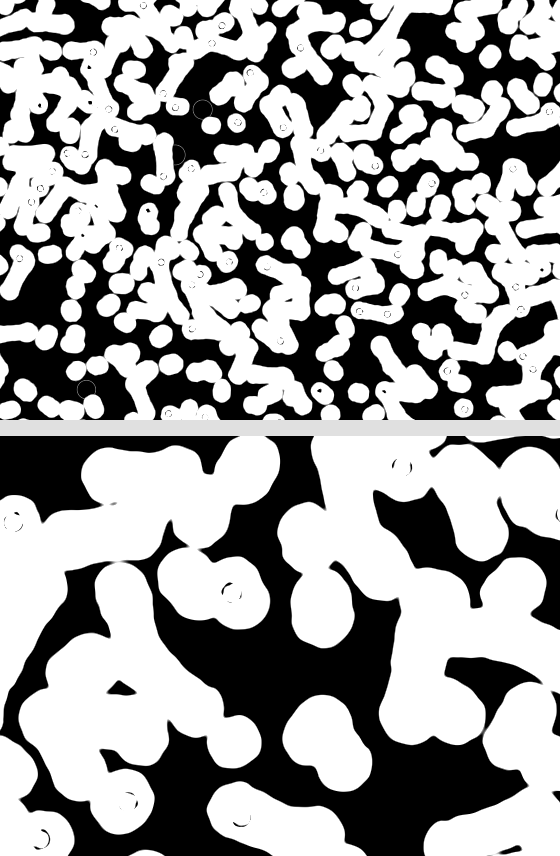
Top, the full canvas; bottom, a detail of the centre.
A WebGL 1 fragment shader for this texture:

```glsl
precision highp float;
// Crowded white cells on black: round grains, ovals and short bent chains.
// Grains sit on a jittered hexagonal lattice; some join a neighbour through
// a waisted capsule, some carry broken dark rings or pits, a few are hollow.

uniform vec2 u_resolution;

const vec3 BACKGROUND = vec3(0.0);
const vec3 CELL_COLOR = vec3(1.0);
const float SPACING = 0.055;        // lattice step, in canvas heights
const float ROW_STEP = 0.87;        // row height over lattice step
const float JITTER = 0.62;
const float RADIUS_MIN = 0.0203;
const float RADIUS_MAX = 0.0248;
const float FILL_CHANCE = 0.74;
const float FILL_VARIATION = 0.55;  // strength of dense and empty areas
const float LINK_CHANCE = 0.60;
const float OVAL_LENGTH = 0.016;
const float WAIST = 0.0025;
const float BLEND = 0.004;
const float EDGE_WOBBLE = 0.0022;
const float RING_CHANCE = 0.11;
const float PIT_CHANCE = 0.025;
const float HOLLOW_CHANCE = 0.03;
const float RING_RADIUS = 0.0075;
const float EDGE_PIXELS = 1.2;

vec3 hash3(vec2 p) {
  vec3 q = fract(p.xyx * vec3(0.1031, 0.1030, 0.0973));
  q += dot(q, q.yxz + 33.33);
  return fract((q.xxy + q.yzz) * q.zyx);
}

float noise(vec2 p) {
  vec2 i = floor(p);
  vec2 f = fract(p);
  f = f * f * (3.0 - 2.0 * f);
  float low = mix(hash3(i).x, hash3(i + vec2(1.0, 0.0)).x, f.x);
  float high = mix(hash3(i + vec2(0.0, 1.0)).x, hash3(i + 1.0).x, f.x);
  return mix(low, high, f.y);
}

float smoothMin(float a, float b, float k) {
  float h = max(k - abs(a - b), 0.0) / k;
  return min(a, b) - 0.25 * k * h * h;
}

vec2 siteCenter(vec2 site, vec3 rnd) {
  vec2 lattice = site + vec2(0.25 + 0.5 * mod(site.y, 2.0), 0.5);
  return (lattice * vec2(1.0, ROW_STEP) + JITTER * (rnd.xy - 0.5)) * SPACING;
}

bool isFilled(vec2 site, vec3 rnd) {
  float density = noise(site * 0.3 + 7.0) - 0.5;
  return rnd.z < FILL_CHANCE + FILL_VARIATION * density;
}

// One of the three forward neighbours on the hexagonal lattice
vec2 neighbour(vec2 site, float pick) {
  float odd = mod(site.y, 2.0);
  if (pick < 0.333) return site + vec2(1.0, 0.0);
  if (pick < 0.667) return site + vec2(odd, 1.0);
  return site + vec2(odd - 1.0, 1.0);
}

// Capsule with a slightly narrowed middle
float waistedCapsule(vec2 p, vec2 a, vec2 b, float radius, float waist) {
  vec2 ab = b - a;
  float h = clamp(dot(p - a, ab) / dot(ab, ab), 0.0, 1.0);
  return length(p - a - ab * h) - radius + 4.0 * waist * h * (1.0 - h);
}

float coverage(float d, float pixel) {
  return clamp(0.5 - d / (pixel * EDGE_PIXELS), 0.0, 1.0);
}

void main() {
  float pixel = 1.0 / u_resolution.y;
  vec2 p = gl_FragCoord.xy * pixel;
  vec2 home = floor(p / (SPACING * vec2(1.0, ROW_STEP))) + 20.0;
  p += 20.0 * SPACING * vec2(1.0, ROW_STEP);

  float roughness = noise(p * 190.0);
  float cells = 1.0;
  float marks = 1.0;
  float hollow = 1.0;

  for (int j = -2; j <= 2; j++) {
    for (int i = -2; i <= 2; i++) {
      vec2 site = home + vec2(float(i), float(j));
      vec3 place = hash3(site);
      vec3 kind = hash3(site + 57.0);
      vec2 center = siteCenter(site, place);
      float radius = mix(RADIUS_MIN, RADIUS_MAX, kind.x);

      if (isFilled(site, place)) {
        // Grain: an oval by itself, or a link to a filled neighbour
        float angle = 6.2832 * fract(kind.x * 17.0);
        vec2 end = center + OVAL_LENGTH * (0.05 + kind.y) * vec2(cos(angle), sin(angle));
        float waist = 0.0;
        vec2 other = neighbour(site, fract(kind.y * 13.0));
        vec3 otherPlace = hash3(other);
        if (kind.y < LINK_CHANCE && isFilled(other, otherPlace)) {
          end = siteCenter(other, otherPlace);
          waist = WAIST;
        }
        cells = smoothMin(cells, waistedCapsule(p, center, end, radius, waist), BLEND);

        // Dark detail inside the grain
        float off = length(p - center - 0.012 * (place.yx - 0.5));
        if (kind.z < PIT_CHANCE) {
          marks = min(marks, off - 0.007 + 0.007 * roughness);
        } else if (kind.z < PIT_CHANCE + RING_CHANCE) {
          marks = min(marks, abs(off - RING_RADIUS) - 0.0013 + 0.003 * roughness);
        }
      } else if (kind.z < HOLLOW_CHANCE) {
        hollow = min(hollow, abs(length(p - center) - radius) - 0.0004);
      }
    }
  }

  cells += EDGE_WOBBLE * (noise(p * 110.0) - 0.5);
  float light = coverage(cells, pixel) * (1.0 - coverage(marks, pixel));
  light = max(light, 0.7 * coverage(hollow, pixel));
  gl_FragColor = vec4(mix(BACKGROUND, CELL_COLOR, light), 1.0);
}
```
